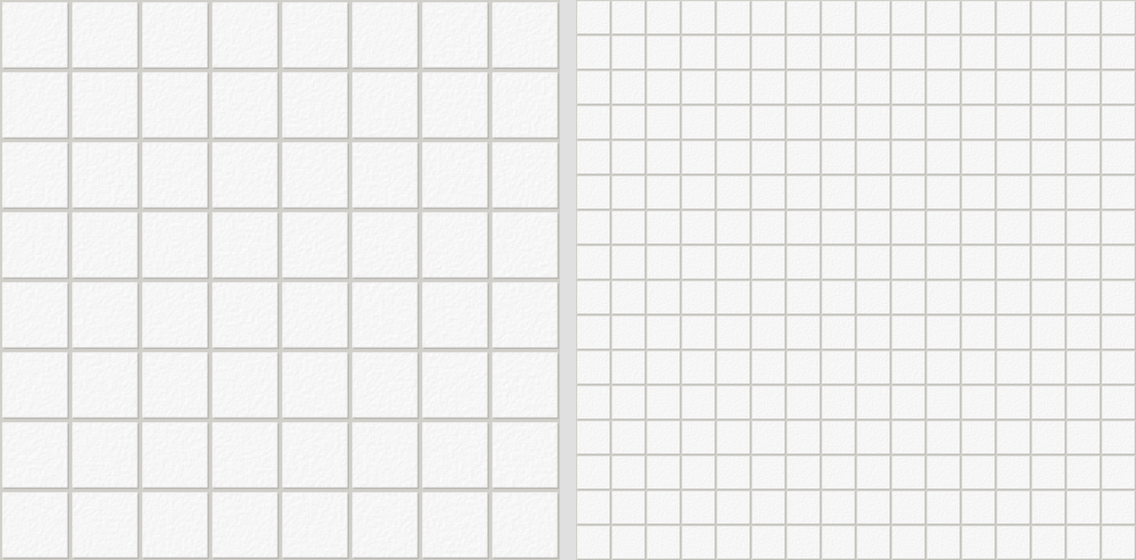
Left: one tile. Right: repeated 2 by 2.
Reproduce this pattern procedurally as a WebGL 2 fragment shader.

```glsl
#version 300 es
precision highp float;
// Square white ceramic tiles in pale grout, lit from the upper left.
// Each tile is a rounded box distance with a soft bevel and a cast shadow;
// its fine plaster-like grain is wrapping value noise, embossed along the light.

uniform vec2 u_resolution;
out vec4 fragColor;

const float TILES = 8.0;            // repeats across and down
const float TILE_HALF = 0.466;      // half side of a tile, in cells
const float CORNER = 0.012;         // corner radius, in cells
const float SHADOW_SHIFT = 0.020;   // reach of the cast shadow, in cells
const float BEVEL_SHIFT = 0.010;    // width of the lit and shaded rims
const float BEVEL_LIGHT = 0.025;
const float BEVEL_SHADE = 0.090;
const float GRAIN_CELLS = 176.0;    // whole noise cells across the canvas
const float GRAIN_STEP = 0.0014;    // emboss distance, in canvas units
const float GRAIN_DEPTH = 0.055;
const vec2 TO_LIGHT = vec2(-0.707, 0.707);

const vec3 GLAZE = vec3(0.965, 0.965, 0.965);
const vec3 GROUT = vec3(0.820, 0.812, 0.788);
const vec3 GROUT_SHADOW = vec3(0.725, 0.717, 0.695);

float hash(vec2 cell) {
    uvec2 k = uvec2(cell) * uvec2(1597u, 3571u);
    uint n = (k.x ^ (k.y << 7)) + k.y;
    n = (n ^ (n >> 15)) * 73244475u;
    n = (n ^ (n >> 13)) * 73244475u;
    return float((n ^ (n >> 16)) & 65535u) / 65535.0;
}

// Value noise that wraps after a whole number of cells.
float wrapNoise(vec2 uv, float cells) {
    vec2 p = uv * cells;
    vec2 i = floor(p);
    vec2 f = p - i;
    f = f * f * (3.0 - 2.0 * f);
    vec2 a = mod(i, cells);
    vec2 b = mod(i + 1.0, cells);
    return mix(mix(hash(a), hash(vec2(b.x, a.y)), f.x),
               mix(hash(vec2(a.x, b.y)), hash(b), f.x), f.y);
}

float grainHeight(vec2 uv) {
    return 0.65 * wrapNoise(uv, GRAIN_CELLS)
         + 0.35 * wrapNoise(uv + 0.37, GRAIN_CELLS * 2.0);
}

float tileDistance(vec2 q) {
    vec2 d = abs(q) - TILE_HALF + CORNER;
    return length(max(d, 0.0)) + min(max(d.x, d.y), 0.0) - CORNER;
}

float tileCover(vec2 q, float blur) {
    return 1.0 - smoothstep(-blur, blur, tileDistance(q));
}

void main() {
    vec2 uv = gl_FragCoord.xy / u_resolution;
    vec2 q = fract(uv * TILES) - 0.5;
    float pixel = TILES / min(u_resolution.x, u_resolution.y);
    float soft = max(0.006, 0.75 * pixel);

    // Grout, darkened to the lower right of every tile.
    float shadow = tileCover(q + TO_LIGHT * SHADOW_SHIFT * 1.414, soft);
    vec3 grout = mix(GROUT, GROUT_SHADOW, shadow);

    // Embossed grain: slopes facing the light turn brighter.
    vec2 stride = TO_LIGHT * GRAIN_STEP;
    float grain = grainHeight(uv - stride) - grainHeight(uv + stride);

    // Bevel: bright rim above and left, shaded rim below and right.
    vec2 shift = TO_LIGHT * BEVEL_SHIFT;
    float rim = tileCover(q - shift, 0.014) - tileCover(q + shift, 0.014);
    float bevel = rim > 0.0 ? rim * BEVEL_LIGHT : rim * BEVEL_SHADE;

    vec3 glaze = GLAZE + grain * GRAIN_DEPTH + bevel;
    vec3 color = mix(grout, glaze, tileCover(q, soft));
    fragColor = vec4(clamp(color, 0.0, 1.0), 1.0);
}
```
